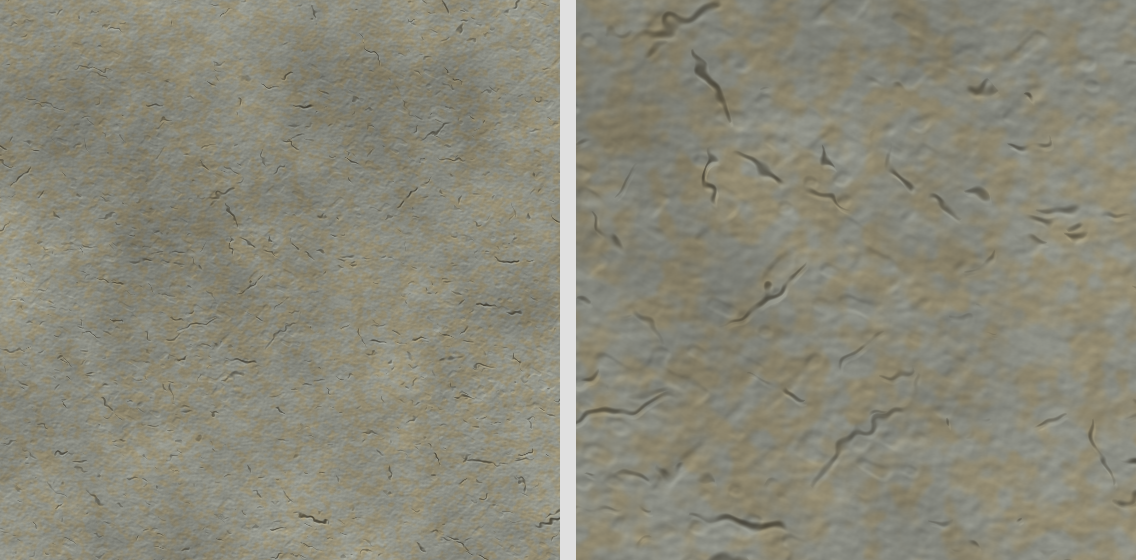
Left: the whole. Right: its middle third, enlarged.
Write a Shadertoy shader that draws this texture.

```glsl
// Weathered grey-green plaster with ochre flecks, soft stains, pits and short ragged cracks.
#define COOL_GREY vec3(0.548, 0.556, 0.520)
#define OCHRE vec3(0.566, 0.535, 0.436)
#define CRACK_BROWN vec3(0.20, 0.18, 0.13)
#define MOTTLE_SCALE 88.0
#define STAIN_SCALE 3.8
#define STAIN_DEPTH 0.30
#define CRACK_CELLS 10.0
#define CHIP_CELLS 24.0
#define FLECK_CELLS 46.0
#define PIT_SCALE 80.0
#define RELIEF 0.36
#define LIGHT_STEP vec2(-0.0012, 0.0026)

float hash(vec2 p) {
    return fract(sin(dot(p, vec2(127.1, 311.7))) * 43758.5453);
}

float noise(vec2 p) {
    vec2 i = floor(p), f = fract(p);
    f = f * f * (3.0 - 2.0 * f);
    return mix(mix(hash(i), hash(i + vec2(1, 0)), f.x),
               mix(hash(i + vec2(0, 1)), hash(i + vec2(1, 1)), f.x), f.y);
}

// Each octave is turned so that no grid shows
vec2 turn(vec2 p) {
    return mat2(0.8, 0.6, -0.6, 0.8) * p;
}

float fbm(vec2 p) {
    float sum = 0.0, amp = 0.5;
    for (int k = 0; k < 5; k++) {
        sum += amp * noise(p);
        p = 2.0 * turn(p) + 7.3;
        amp *= 0.5;
    }
    return sum;
}

// Regions where the surface is more broken
float wear(vec2 p) {
    return smoothstep(0.38, 0.60, fbm(p * 6.0 + 31.0));
}

// One tapered stroke per grid cell, mostly lying near horizontal
float strokes(vec2 p, float cells, float width, float share) {
    vec2 home = floor(p * cells);
    float mark = 0.0;
    for (int y = -1; y <= 1; y++)
    for (int x = -1; x <= 1; x++) {
        vec2 id = home + vec2(x, y);
        vec2 seed = id + cells * 3.7;
        vec2 centre = (id + vec2(hash(seed), hash(seed + 17.0))) / cells;
        float tilt = hash(seed + 41.0) * 2.0 - 1.0;
        float angle = -0.15 + 0.35 * tilt + 0.8 * tilt * tilt * tilt;
        float halfLength = mix(0.15, 0.5, hash(seed + 59.0)) / cells;
        float kept = step(hash(seed + 83.0), share * (0.25 + 0.75 * wear(centre)));
        vec2 d = p - centre;
        d = vec2(cos(angle) * d.x + sin(angle) * d.y, cos(angle) * d.y - sin(angle) * d.x);
        float taper = max(1.0 - pow(abs(d.x) / halfLength, 2.0), 0.0);
        float thick = width * (0.5 + 0.5 * taper) * mix(0.6, 1.2, hash(seed + 97.0));
        float line = 1.0 - smoothstep(0.1 * thick, thick, abs(d.y));
        mark = max(mark, kept * line * sqrt(taper) * mix(0.4, 1.0, hash(seed + 113.0)));
    }
    return mark;
}

// Depth of cracks, chips and flecks, made ragged and interrupted by noise
float cracks(vec2 p) {
    vec2 t = turn(p);
    vec2 bend = vec2(noise(t * 32.0), noise(t * 32.0 + 50.0)) - 0.5;
    vec2 rag = vec2(noise(t * 120.0 + 9.0), noise(t * 120.0 + 80.0)) - 0.5;
    vec2 q = p + 0.015 * bend + 0.009 * rag;
    float gaps = smoothstep(0.25, 0.60, noise(t * 80.0 + 23.0));
    float large = strokes(q, CRACK_CELLS, 0.0036, 0.75);
    float small = strokes(q + 0.37, CHIP_CELLS, 0.0032, 0.55);
    float fleck = strokes(q + 0.71, FLECK_CELLS, 0.0028, 0.45);
    return gaps * max(large, max(0.8 * small, 0.55 * fleck));
}

float surface(vec2 p, float worn) {
    vec2 t = turn(p * vec2(1.0, 1.35));
    float grain = fbm(t * 60.0) * 0.8 + noise(t * 190.0) * 0.28;
    float pits = smoothstep(0.66, 0.92, noise(t * PIT_SCALE + 5.0));
    return grain - 0.35 * pits * (0.2 + 0.8 * worn) - 0.6 * cracks(p);
}

void mainImage(out vec4 fragColor, in vec2 fragCoord) {
    vec2 p = fragCoord / iResolution.y;
    float worn = wear(p);

    // Cool plaster with small ochre flecks
    vec2 t = turn(p);
    float mottle = noise(t * MOTTLE_SCALE) * 0.6 + noise(turn(t) * MOTTLE_SCALE * 1.7 + 13.0) * 0.4;
    float warmth = smoothstep(0.30, 0.80, mottle + 0.25 * (fbm(p * 8.0 + 3.0) - 0.5));
    vec3 colour = mix(COOL_GREY, OCHRE, warmth);

    // Broad stains, faint clouding and dusty grain
    float stain = fbm(p * STAIN_SCALE + 11.0) - 0.48;
    float cloud = fbm(t * 20.0 + 70.0) - 0.48;
    float dust = noise(t * 230.0 + 37.0) - 0.5;
    colour *= 1.0 + STAIN_DEPTH * stain + 0.17 * cloud + 0.035 * dust - 0.05 * (worn - 0.5);

    // Raking light from above, then dark crack floors
    float slope = surface(p, worn) - surface(p + LIGHT_STEP, worn);
    colour *= 1.0 + clamp(RELIEF * slope, -0.24, 0.15);
    colour = mix(colour, CRACK_BROWN, 0.70 * cracks(p));

    fragColor = vec4(clamp(colour, 0.0, 1.0), 1.0);
}
```
